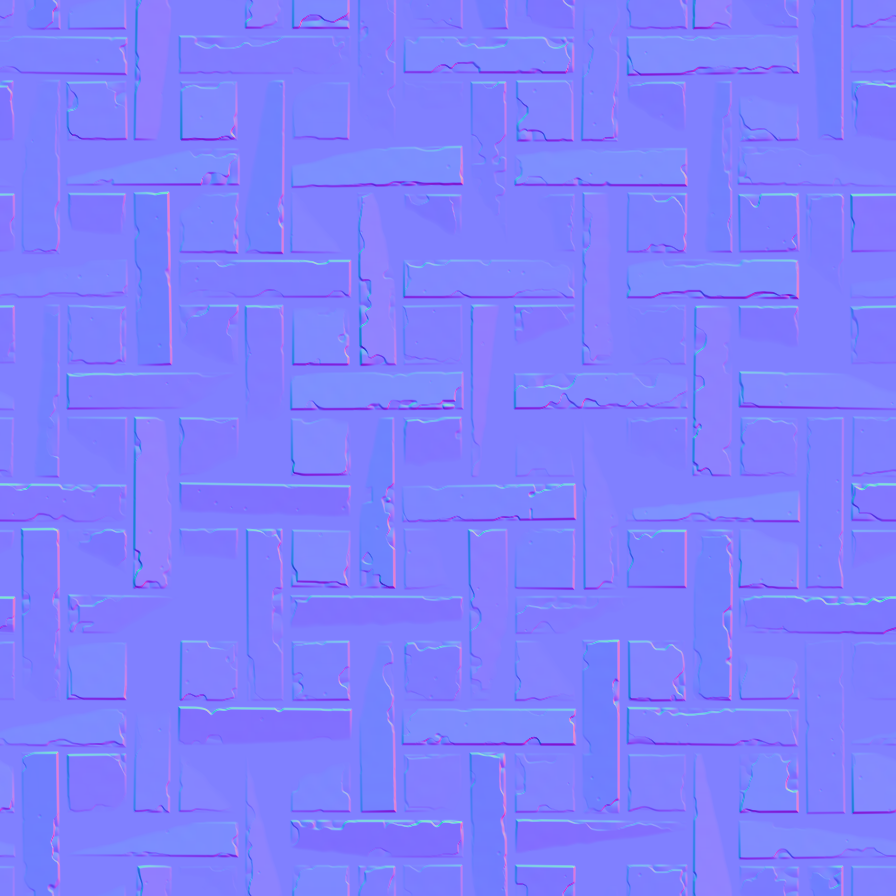
Reproduce this texture map procedurally as a Shadertoy shader.

```glsl
const float REPEATS = 8.0;                // lattice cells per canvas side
const vec2 ORIGIN = vec2(0.365, 0.51);    // first lattice point, in cells
const float PLANK_LENGTH = 0.78;          // half sizes, in cells
const float PLANK_WIDTH = 0.178;
const float SQUARE_SIZE = 0.275;
const float SPLIT = 0.2;                  // border between neighbouring bricks
const float SIZE_JITTER = 0.018;
const float TURN = 0.018;                 // largest rotation, in radians
const float BEVEL = 0.021;
const vec2 LIFT = vec2(-0.001, 0.0145);   // lowest and highest brick
const float TILT_ACROSS = 0.065;
const float TILT_ALONG = 0.014;
const float FACE_SLANT = 1.2;             // extra shading slope per unit of tilt
const float CHIP_DEPTH = 0.13;
const float PIT_DEPTH = 0.0025;
const float PIT_CELLS = 7.0;
const float GRAIN = 0.0012;
const float SAMPLE_STEP = 0.008;          // slope sampling distance, in cells

float hash(vec2 p) {
    return fract(sin(dot(p, vec2(127.1, 311.7))) * 43758.5453);
}

vec2 hash2(vec2 p) {
    return vec2(hash(p), hash(p + 17.3));
}

float noise(vec2 p) {
    vec2 i = floor(p), f = fract(p);
    f = f * f * (3.0 - 2.0 * f);
    return mix(mix(hash(i), hash(i + vec2(1, 0)), f.x),
               mix(hash(i + vec2(0, 1)), hash(i + vec2(1, 1)), f.x), f.y);
}

float boxDistance(vec2 p, vec2 halfSize) {
    vec2 d = abs(p) - halfSize;
    return length(max(d, 0.0)) + min(max(d.x, d.y), 0.0);
}

// 1 on the plateau, falling to 0 at the outline
float plateau(float d) {
    return 1.0 - smoothstep(-BEVEL, 0.0, d);
}

// Sparse round dents
float pits(vec2 p) {
    vec2 q = p * PIT_CELLS, cell = floor(q);
    vec2 center = 0.25 + 0.5 * hash2(cell);
    float radius = mix(0.07, 0.15, hash(cell + 5.7));
    float dent = 1.0 - smoothstep(0.2 * radius, radius, length(q - cell - center));
    return dent * step(0.9, hash(cell + 9.1));
}

// Height in x, shading slope of the top face in yz
vec3 brick(vec2 p, vec2 id, vec2 halfSize, vec2 tiltRange) {
    vec2 seed = 40.0 * hash2(id + 3.1);
    float angle = TURN * (2.0 * hash(id + 6.4) - 1.0);
    p += angle * vec2(-p.y, p.x);
    float outline = boxDistance(p, halfSize - SIZE_JITTER * hash2(id + 8.2));

    // Tilted top face
    vec2 tilt = tiltRange * (2.0 * hash2(id + 1.9) - 1.0);
    float top = mix(LIFT.x, LIFT.y, hash(id + 4.6)) + dot(tilt, p);
    top += GRAIN * (noise(p * 10.0 + seed) - 0.5);

    // Ragged bites with broad facets below them
    float ragged = 0.74 * noise(p * 5.0 + seed) + 0.26 * noise(p * 15.0 + seed);
    float wear = mix(0.2, 1.0, hash(id + 2.7));
    float bite = CHIP_DEPTH * wear * smoothstep(0.47, 0.85, ragged);
    float facet = 1.1 * abs(2.0 * noise(p * 8.0 + seed + 11.0) - 1.0);

    float rim = plateau(outline + bite);
    float face = top * rim - PIT_DEPTH * pits(p + seed) * rim;
    float ledge = top * min(facet, 0.9) * plateau(outline);
    float height = max(max(face, ledge), 0.0);
    float exposed = rim * smoothstep(0.0, 0.0015, height);
    return vec3(height, FACE_SLANT * tilt * exposed);
}

// Planks alternate in direction on a lattice, with squares between them
vec3 surface(vec2 q) {
    vec2 center = floor(q + 0.5), local = q - center;
    bool lying = mod(center.x + center.y, 2.0) > 0.5;
    vec2 along = lying ? vec2(1, 0) : vec2(0, 1);
    vec2 across = along.yx;
    float a = dot(local, along), b = dot(local, across);
    bool isSquare = false;

    if (abs(b) > SPLIT) {
        isSquare = abs(a) > SPLIT;
        center += isSquare ? 0.5 * sign(local) : across * sign(b);
        along = across;
        across = along.yx;
    }

    vec2 halfSize = along * PLANK_LENGTH + across * PLANK_WIDTH;
    vec2 tiltRange = along * TILT_ALONG + across * TILT_ACROSS;
    if (isSquare) {
        halfSize = vec2(SQUARE_SIZE);
        tiltRange = vec2(0.3, 0.6) * TILT_ACROSS;
    }
    return brick(q - center, mod(center, REPEATS), halfSize, tiltRange);
}

void mainImage(out vec4 fragColor, in vec2 fragCoord) {
    vec2 q = fragCoord / iResolution.xy * REPEATS - ORIGIN;

    // Slope by central differences, packed as a tangent space normal
    vec2 e = vec2(SAMPLE_STEP, 0.0);
    vec3 right = surface(q + e.xy), left = surface(q - e.xy);
    vec3 above = surface(q + e.yx), below = surface(q - e.yx);
    vec2 slope = vec2(right.x - left.x, above.x - below.x) / (2.0 * SAMPLE_STEP);
    slope += 0.25 * (right + left + above + below).yz;
    vec3 normal = normalize(vec3(-slope, 1.0));
    fragColor = vec4(0.5 + 0.5 * normal, 1.0);
}
```
